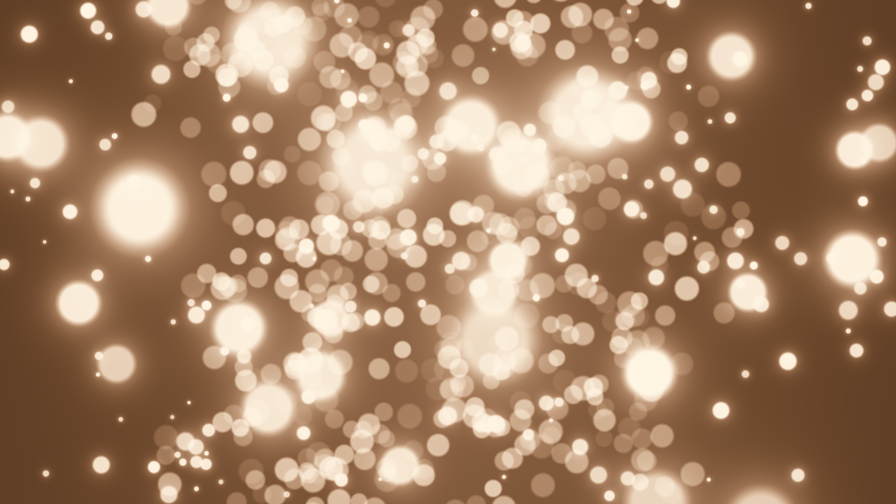
Write a WebGL 1 fragment shader that draws this background.

```glsl
precision highp float;

uniform vec2 u_resolution;

#define CLUMPS 165
#define DISCS_PER_CLUMP 3
#define SPARKS 170
#define ORB_COLUMNS 7.0
#define ORB_ROWS 4.0
#define ORBS 28
#define CLUMP_SPREAD 0.13
#define CENTRE_LIGHT 0.525
#define EDGE_LIGHT 0.35
#define ORB_GLOW 0.42
#define SPARK_GLOW 0.28

vec3 hash3(float n) {
  vec3 q = fract(vec3(n) * vec3(0.1031, 0.1030, 0.0973));
  q += dot(q, q.yzx + 33.33);
  return fract((q.xxy + q.yzz) * q.zyx);
}

// Soft disc with a halo fading outwards from its rim.
float bokeh(vec2 offset, float radius, float softness, float glow) {
  float d = length(offset) / radius;
  float edge = softness + 0.8 / (u_resolution.y * radius);
  float disc = 1.0 - smoothstep(1.0 - edge, 1.0 + 0.3 * edge, d);
  float halo = glow * exp(-1.7 * max(d - 1.0, 0.0));
  return mix(halo, 1.0, disc);
}

// Sepia ramp from dark brown to cream.
vec3 sepia(float light) {
  return light * (vec3(1.0, 0.60, 0.31) + vec3(0.0, 0.36, 0.58) * light * light);
}

// Each layer returns the share of darkness it lets through.
float clumpedDiscs(vec2 p, float aspect) {
  float dark = 1.0;
  for (int i = 0; i < CLUMPS; i++) {
    vec3 h = hash3(float(i) + 11.0);
    float x = 0.5 + 0.56 * (h.x - 0.5) + 0.12 * (h.z - 0.5);
    vec2 clump = vec2(x * aspect, mix(-0.03, 1.03, h.y));
    if (length(p - clump) > CLUMP_SPREAD + 0.03) continue;
    for (int j = 0; j < DISCS_PER_CLUMP; j++) {
      float id = float(i * DISCS_PER_CLUMP + j);
      vec3 place = hash3(id + 307.0);
      vec3 look = hash3(id + 911.0);
      vec2 centre = clump + CLUMP_SPREAD * (place.xy - 0.5);
      float radius = mix(0.018, 0.027, look.x);
      float strength = mix(0.12, 0.78, look.y);
      dark *= 1.0 - strength * bokeh(p - centre, radius, 0.15, 0.0);
    }
  }
  return dark;
}

float sparks(vec2 p, float aspect) {
  float dark = 1.0;
  for (int i = 0; i < SPARKS; i++) {
    vec3 place = hash3(float(i) + 1511.0);
    vec3 look = hash3(float(i) + 1877.0);
    float radius = mix(0.004, 0.021, look.x);
    float strength = mix(0.85, 1.0, look.y);
    vec2 centre = place.xy * vec2(aspect, 1.0);
    dark *= 1.0 - strength * bokeh(p - centre, radius, 0.18, SPARK_GLOW);
  }
  return dark;
}

// Large lights, one jittered inside each cell of a coarse grid.
float orbs(vec2 p, float aspect) {
  float dark = 1.0;
  for (int i = 0; i < ORBS; i++) {
    float id = float(i);
    vec3 place = hash3(id + 2203.0);
    vec3 look = hash3(id + 2719.0);
    vec2 cell = vec2(mod(id, ORB_COLUMNS), floor((id + 0.5) / ORB_COLUMNS));
    vec2 jitter = mix(vec2(-0.15), vec2(1.15), place.xy);
    vec2 centre = (cell + jitter) / vec2(ORB_COLUMNS, ORB_ROWS) * vec2(aspect, 1.0);
    float size = look.x * look.x;
    float radius = mix(0.039, 0.104, size);
    float strength = mix(0.8, 1.0, sqrt(look.y));
    float softness = mix(0.2, 0.42, size);
    dark *= 1.0 - strength * bokeh(p - centre, radius, softness, ORB_GLOW);
  }
  return dark;
}

void main() {
  vec2 p = gl_FragCoord.xy / u_resolution.y;
  float aspect = u_resolution.x / u_resolution.y;

  // Brown haze, brighter in the middle.
  vec2 fromCentre = p / vec2(aspect, 1.0) - 0.5;
  float haze = exp(-7.0 * fromCentre.x * fromCentre.x - 0.6 * fromCentre.y * fromCentre.y);
  float light = mix(EDGE_LIGHT, CENTRE_LIGHT, haze);

  // Screen the layers of light over the haze.
  float dark = clumpedDiscs(p, aspect) * sparks(p, aspect) * orbs(p, aspect);
  light = 1.0 - (1.0 - light) * dark;

  gl_FragColor = vec4(sepia(light), 1.0);
}
```
